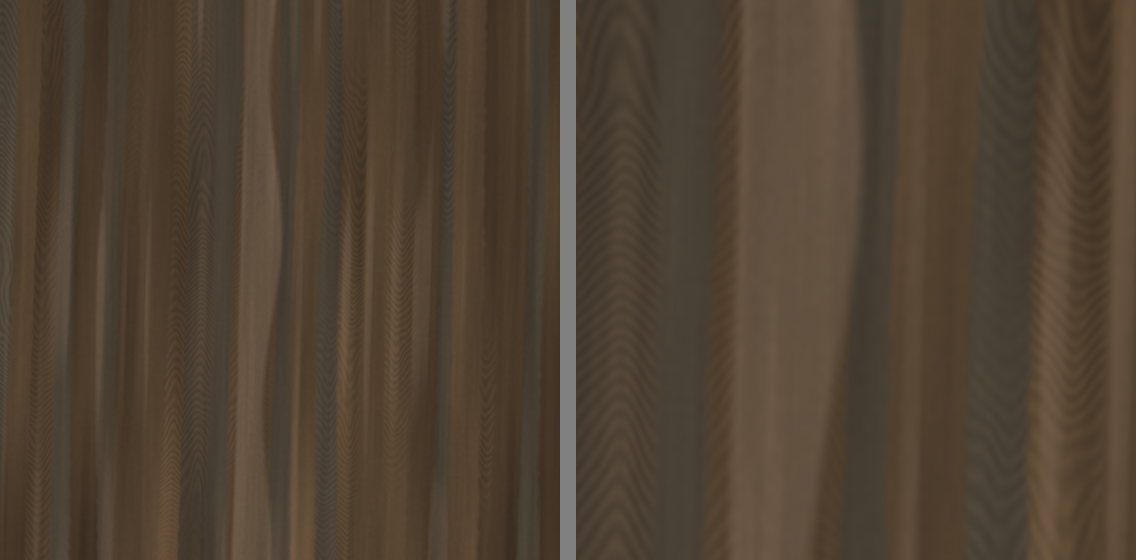
Left: the whole. Right: its middle third, enlarged.
A three.js fragment shader for this texture:

```glsl
// Dark walnut veneer: narrow leaning upright strips with soft edges and fine chevron grain.
varying vec2 vUv;

const float STRIP_COUNT = 25.0;
const float LEAN = 0.025;
const float TAU = 6.28318;

const vec3 DARK_WALNUT = vec3(0.235, 0.182, 0.132);
const vec3 WARM_TAN = vec3(0.365, 0.288, 0.208);
const vec3 SMOKE_GREY = vec3(0.275, 0.248, 0.208);
const vec3 PALE_TAUPE = vec3(0.425, 0.350, 0.280);

float hash(vec2 p) {
  vec3 q = fract(vec3(p.xyx) * 0.1031);
  q += dot(q, q.yzx + 33.33);
  return fract((q.x + q.y) * q.z);
}

float noise(vec2 p) {
  vec2 cell = floor(p);
  vec2 f = fract(p);
  f = f * f * (3.0 - 2.0 * f);
  float low = mix(hash(cell), hash(cell + vec2(1.0, 0.0)), f.x);
  float high = mix(hash(cell + vec2(0.0, 1.0)), hash(cell + vec2(1.0, 1.0)), f.x);
  return mix(low, high, f.y);
}

// Noise centred on zero, from -0.5 to 0.5.
float sway(vec2 p) {
  return noise(p) - 0.5;
}

// Left border of a strip, in strip units; it drifts and frays along its length.
float stripEdge(float id, float y) {
  float offset = 0.52 * (hash(vec2(id, 7.0)) - 0.5);
  float drift = 0.36 * sway(vec2(id * 5.0, y * 2.2));
  float fray = 0.07 * sway(vec2(id * 3.0, y * 85.0));
  return id + offset + drift + fray;
}

float edgeStep(float id, vec2 p) {
  float softness = mix(0.05, 0.16, hash(vec2(id, 19.0)));
  float edge = stripEdge(id, p.y);
  return smoothstep(edge - softness, edge + softness, p.x * STRIP_COUNT);
}

// Nested chevrons that close into long eyes where the phase turns back.
float chevronGrain(vec2 p, float id) {
  float dx = p.x - (id + 0.5 + 0.4 * sway(vec2(id, p.y * 3.0))) / STRIP_COUNT;
  float direction = hash(vec2(id, 31.0)) < 0.5 ? -1.0 : 1.0;
  float arch = 100.0 * sqrt(dx * dx + 0.00002);
  float drift = 11.0 * noise(vec2(id * 4.0, p.y * 5.0));
  float ripple = 1.2 * sway(p * vec2(60.0, 25.0));
  return sin(TAU * (direction * (68.0 * p.y + drift) + arch + ripple));
}

vec3 stripColor(vec2 p, float id) {
  float tone = hash(vec2(id, 43.0)) * 0.7 + 0.15;
  tone += 0.5 * sway(vec2(id * 6.0, p.y * 3.0));
  vec3 wood = mix(DARK_WALNUT, WARM_TAN, clamp(tone, 0.0, 1.0));
  float greyness = smoothstep(0.70, 0.82, hash(vec2(id, 57.0)));
  wood = mix(wood, SMOKE_GREY, 0.85 * greyness);
  float figure = smoothstep(0.25, 0.7, hash(vec2(id, 71.0)));
  figure *= smoothstep(0.2, 0.7, noise(vec2(id * 8.0, p.y * 4.0)));
  return wood * (1.0 + 0.055 * figure * chevronGrain(p, id));
}

// Neighbouring strips overlap with weights that add up to one.
vec3 veneer(vec2 p) {
  vec3 color = vec3(0.0);
  float nearest = floor(p.x * STRIP_COUNT);
  for (int i = -2; i <= 2; i++) {
    float id = nearest + float(i);
    float weight = edgeStep(id, p) - edgeStep(id + 1.0, p);
    color += weight * stripColor(p, id);
  }
  return color;
}

// One broad sapwood board with a wandering right side.
float sapwoodMask(vec2 p, float left, float width) {
  float leftEdge = left + 0.008 * sway(vec2(3.0, p.y * 4.0));
  float rightEdge = left + width + 0.035 * sway(vec2(9.0, p.y * 3.5));
  float inside = smoothstep(leftEdge - 0.004, leftEdge + 0.006, p.x);
  return inside * (1.0 - smoothstep(rightEdge - 0.007, rightEdge + 0.005, p.x));
}

// Brightness factor of long streaks, fibres and pores.
float fibreShade(vec2 p) {
  float streaks = 0.17 * sway(p * vec2(75.0, 1.8));
  float bands = 0.14 * sway(p * vec2(32.0, 2.5) + 17.0);
  float fibres = 0.06 * sway(p * vec2(190.0, 9.0));
  float pores = 0.035 * sway(p * vec2(210.0, 170.0));
  return 1.0 + streaks + bands + fibres + pores;
}

void main() {
  vec2 p = vUv;
  p.x -= LEAN * p.y + 0.006 * sway(vec2(2.0, p.y * 2.5));

  vec3 color = veneer(p);
  color = mix(color, PALE_TAUPE * 0.96, 0.88 * sapwoodMask(p, 0.412, 0.062));

  // Thin pale slivers between the strips.
  float sliver = smoothstep(0.70, 0.92, noise(p * vec2(48.0, 2.0) + 5.0));
  color = mix(color, PALE_TAUPE, 0.45 * sliver);

  color *= fibreShade(p) * mix(1.03, 0.96, vUv.y);
  gl_FragColor = vec4(color, 1.0);
}
```
